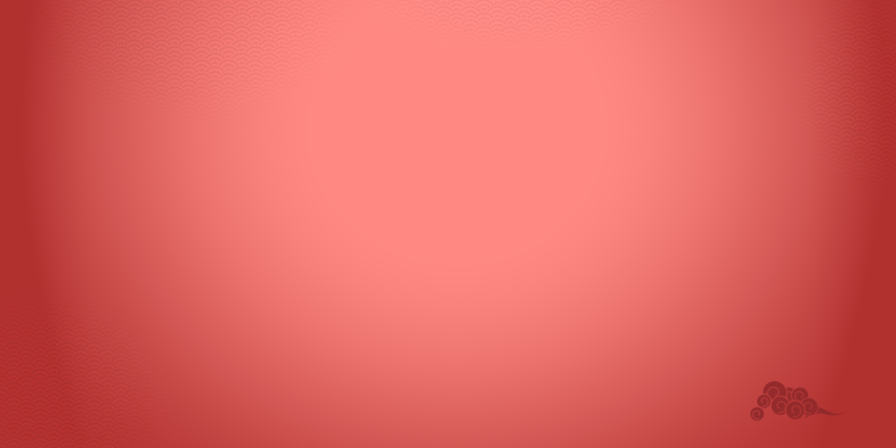
Reproduce this background procedurally as a Shadertoy shader.

```glsl
// A coral backdrop: an off-centre radial glow fading to deep red at the sides,
// faint patches of overlapping wave scales, and a small curled cloud at lower right.
// Scales come from a repeated disc lattice; the cloud is a loop of spiral lobes.

const vec2 CANVAS = vec2(2.0, 1.0);
const float TAU = 6.2831853;

const vec3 GLOW_COLOR = vec3(1.0, 0.535, 0.513);
const vec3 EDGE_COLOR = vec3(0.695, 0.192, 0.186);
const vec3 CLOUD_COLOR = vec3(0.56, 0.155, 0.16);

const vec2 GLOW_CENTER = vec2(1.02, 0.71);
const float GLOW_INNER = 0.28;
const float GLOW_OUTER = 1.21;
const float LOWER_STRETCH = 1.1;
const float SIDE_WIDTH = 0.22;
const float SIDE_SHADE = 0.18;

const float SCALE_RADIUS = 0.030;
const float SCALE_RINGS = 3.0;
const float SCALE_CONTRAST = 0.030;

const vec2 CLOUD_CENTER = vec2(1.778, 0.102);
const float CLOUD_OPACITY = 0.9;
const float GROOVE = 0.0016;

// Wave patches: centre, radii
const vec4 PATCHES[4] = vec4[4](
    vec4(0.42, 0.98, 0.44, 0.30), vec4(1.15, 1.02, 0.42, 0.15),
    vec4(1.95, 0.80, 0.20, 0.30), vec4(0.10, 0.12, 0.34, 0.28));

// Cloud lobes from back to front: offset, radius
const vec3 LOBES[8] = vec3[8](
    vec3(-0.018, 0.014, 0.019), vec3(-0.049, 0.021, 0.026),
    vec3(-0.073, 0.002, 0.015), vec3(0.008, 0.015, 0.018),
    vec3(-0.036, -0.008, 0.020), vec3(0.028, -0.010, 0.019),
    vec3(-0.003, -0.018, 0.020), vec3(-0.088, -0.026, 0.015));

float inside(float dist, float blur) {
    return 1.0 - smoothstep(-blur, blur, dist);
}

// Signed ring shading of the frontmost scale covering p
float waveScales(vec2 p, float pixel) {
    float rowStep = 0.5 * SCALE_RADIUS;
    float firstRow = ceil((p.y - SCALE_RADIUS) / rowStep);
    for (int i = 0; i < 5; i++) {
        float row = firstRow + float(i);
        float x = mod(p.x - mod(row, 2.0) * SCALE_RADIUS, 2.0 * SCALE_RADIUS);
        float d = length(vec2(x - SCALE_RADIUS, p.y - row * rowStep)) / SCALE_RADIUS;
        if (d < 1.0) {
            float blur = 0.08 + 0.5 * SCALE_RINGS * pixel / SCALE_RADIUS;
            float ring = abs(fract(d * SCALE_RINGS) - 0.5);
            return 2.0 * smoothstep(0.25 - blur, 0.25 + blur, ring) - 1.0;
        }
    }
    return 0.0;
}

float wavePatches(vec2 p) {
    float mask = 0.0;
    for (int i = 0; i < 4; i++) {
        float d = length((p - PATCHES[i].xy) / PATCHES[i].zw);
        mask = max(mask, 1.0 - smoothstep(0.35, 1.0, d));
    }
    return mask;
}

float cloud(vec2 p, float pixel) {
    // Tapered tail
    float along = clamp((p.x - 0.02) / 0.09, 0.0, 1.0);
    float middle = -0.022 + 0.005 * sin(along * TAU);
    float halfWidth = 0.013 * pow(1.0 - along, 1.5);
    float tail = max(abs(p.y - middle) - halfWidth, abs(p.x - 0.065) - 0.045);
    float cover = inside(tail, pixel);

    // Each lobe cuts a thin gap around itself, then adds its curl
    for (int i = 0; i < 8; i++) {
        vec2 q = p - LOBES[i].xy;
        float radius = LOBES[i].z;
        float d = length(q);
        q.x *= i % 2 == 0 ? 1.0 : -1.0;
        float turn = fract(atan(q.y, q.x) / TAU + 0.3);
        float spiral = radius * (0.78 - 0.55 * turn);
        float groove = inside(abs(d - spiral) - GROOVE, pixel);
        cover *= 1.0 - 0.7 * inside(d - radius - 2.0 * GROOVE, pixel);
        cover = mix(cover, 1.0 - 0.65 * groove, inside(d - radius, pixel));
    }
    return cover;
}

void mainImage(out vec4 fragColor, in vec2 fragCoord) {
    vec2 p = fragCoord / iResolution.xy * CANVAS;
    float pixel = 1.0 / iResolution.y;

    // Radial glow with darker sides
    vec2 fromGlow = p - GLOW_CENTER;
    fromGlow.y *= fromGlow.y < 0.0 ? LOWER_STRETCH : 1.0;
    float shade = smoothstep(GLOW_INNER, GLOW_OUTER, length(fromGlow));
    float sideDistance = min(p.x, CANVAS.x - p.x);
    shade += SIDE_SHADE * (1.0 - smoothstep(0.0, SIDE_WIDTH, sideDistance));
    vec3 color = mix(GLOW_COLOR, EDGE_COLOR, min(shade, 1.0));

    // Faint wave scales
    color *= 1.0 + SCALE_CONTRAST * wavePatches(p) * waveScales(p, pixel);

    // Cloud ornament
    color = mix(color, CLOUD_COLOR, CLOUD_OPACITY * cloud(p - CLOUD_CENTER, pixel));
    fragColor = vec4(color, 1.0);
}
```
